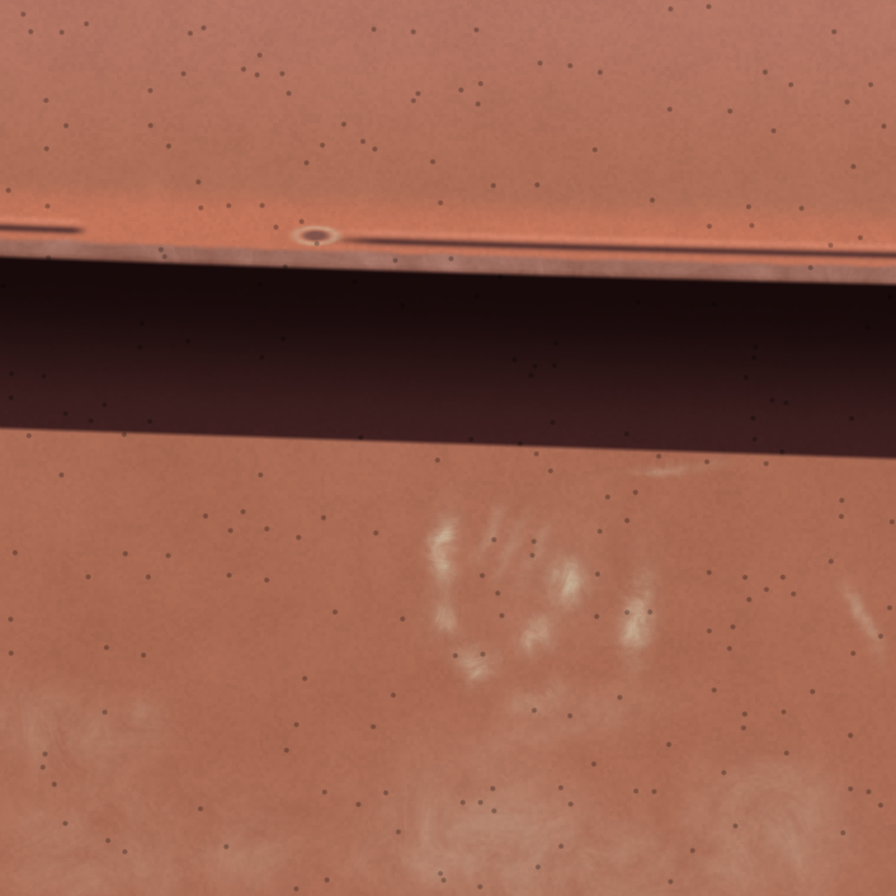
Reproduce this texture procedurally as a Shadertoy shader.

```glsl
#define PAINT vec3(0.665, 0.412, 0.322)
#define UPPER_PAINT vec3(0.702, 0.455, 0.385)
#define SUNLIT_RIM vec3(0.765, 0.455, 0.350)
#define LIP_EDGE vec3(0.600, 0.420, 0.375)
#define SHADE_DEEP vec3(0.095, 0.038, 0.040)
#define SHADE_SOFT vec3(0.245, 0.122, 0.122)
#define DUST vec3(0.720, 0.555, 0.470)
#define CHALK vec3(0.790, 0.705, 0.600)
#define GRAIN 0.035
#define EDGE_BLUR 0.0035

vec2 hash2(vec2 p) {
    vec3 q = fract(p.xyx * vec3(0.1031, 0.1030, 0.0973));
    q += dot(q, q.yzx + 33.33);
    return fract((q.xx + q.yz) * q.zy);
}

// Nearest cell: distance and random value
vec2 cellular(vec2 p) {
    vec2 base = floor(p), best = vec2(9.0, 0.0);
    for (int j = -1; j <= 1; j++)
    for (int i = -1; i <= 1; i++) {
        vec2 cell = base + vec2(i, j);
        float d = length(cell + 0.15 + 0.7 * hash2(cell) - p);
        if (d < best.x) best = vec2(d, hash2(cell + 71.0).x);
    }
    return best;
}

// Warped layered sines, roughly -1 to 1
float mottle(vec2 p) {
    float sum = 0.0, amp = 0.55;
    for (int i = 0; i < 5; i++) {
        p = mat2(0.8, 0.6, -0.6, 0.8) * p * 1.75 + 1.7;
        p += 0.7 * sin(p.yx * 0.8 + float(i));
        sum += amp * sin(p.x) * sin(p.y);
        amp *= 0.68;
    }
    return sum;
}

// Soft tilted ellipse
float smudge(vec2 p, vec2 centre, vec2 radii, float tilt) {
    float c = cos(tilt), s = sin(tilt);
    vec2 q = mat2(c, -s, s, c) * (p - centre) / radii;
    return exp(-dot(q, q));
}

float line(float d, float width) {
    return exp(-d * d / (width * width));
}

float above(float d, float blur) {
    return smoothstep(-blur, blur, d);
}

float dustAmount(vec2 p) {
    float m = smudge(p, vec2(0.07, 0.185), vec2(0.085, 0.042), -0.2);
    m += 0.8 * smudge(p, vec2(0.165, 0.195), vec2(0.022, 0.020), -0.6);
    m += 0.7 * smudge(p, vec2(0.12, 0.05), vec2(0.14, 0.075), 0.0);
    m += 0.6 * smudge(p, vec2(0.29, 0.05), vec2(0.045, 0.045), 0.4);
    m += smudge(p, vec2(0.53, 0.07), vec2(0.12, 0.080), 0.0);
    m += smudge(p, vec2(0.87, 0.10), vec2(0.075, 0.052), -0.3);
    m += 0.8 * smudge(p, vec2(0.74, 0.03), vec2(0.20, 0.055), 0.0);
    m += 0.35 * smudge(p, vec2(0.63, 0.36), vec2(0.12, 0.10), 0.0);
    m += 0.5 * smudge(p, vec2(0.66, 0.20), vec2(0.10, 0.025), 0.25);
    return m;
}

float chalkAmount(vec2 p) {
    float m = 1.15 * smudge(p, vec2(0.495, 0.388), vec2(0.015, 0.036), -0.1);
    m += 0.65 * smudge(p, vec2(0.495, 0.307), vec2(0.022, 0.020), 0.3);
    m += 0.85 * smudge(p, vec2(0.532, 0.257), vec2(0.022, 0.018), -0.4);
    m += 0.95 * smudge(p, vec2(0.632, 0.348), vec2(0.024, 0.026), 0.0);
    m += 0.85 * smudge(p, vec2(0.598, 0.288), vec2(0.014, 0.022), -0.5);
    m += 0.95 * smudge(p, vec2(0.712, 0.312), vec2(0.016, 0.045), -0.15);
    m += 0.60 * smudge(p, vec2(0.965, 0.307), vec2(0.009, 0.038), 0.5);
    m += 0.45 * smudge(p, vec2(0.600, 0.222), vec2(0.032, 0.016), 0.3);
    m += 0.45 * smudge(p, vec2(0.745, 0.477), vec2(0.050, 0.007), 0.12);
    // Leaning finger strokes
    for (int i = 0; i < 3; i++) {
        float k = float(i);
        m += 0.38 * smudge(p, vec2(0.545 + 0.026 * k, 0.400 - 0.010 * k), vec2(0.008, 0.035), -0.4);
    }
    return m;
}

void mainImage(out vec4 fragColor, in vec2 fragCoord) {
    vec2 uv = fragCoord / iResolution.xy;
    float cloud = mottle(uv * 5.0), rough = mottle(uv * 24.0 + 3.0);
    float lip = uv.y - (0.7135 - 0.040 * uv.x + 0.009 * uv.x * uv.x);
    float shadeEnd = uv.y - (0.522 - 0.034 * uv.x);

    // Lower wall with dust and chalk
    vec2 ragged = uv + 0.007 * vec2(rough, mottle(uv.yx * 26.0));
    vec3 wall = PAINT + 0.012 * cloud;
    float dust = dustAmount(ragged) * (0.65 + 0.45 * rough + 0.2 * cloud);
    wall = mix(wall, DUST, 0.72 * clamp(dust, 0.0, 1.0));
    float chalk = chalkAmount(ragged) * (0.75 + 0.55 * mottle(uv * 38.0));
    wall = mix(wall, CHALK, 0.85 * clamp(chalk, 0.0, 1.0));

    // Cast shadow
    float depth = clamp(-lip / 0.192, 0.0, 1.0);
    vec3 shade = mix(SHADE_DEEP, SHADE_SOFT, smoothstep(0.1, 1.0, depth));
    vec3 col = mix(wall, shade, above(shadeEnd, EDGE_BLUR));

    // Upper panel and sunlit rim
    vec3 panel = mix(PAINT + 0.018, UPPER_PAINT, smoothstep(0.78, 1.0, uv.y)) + 0.008 * cloud;
    panel = mix(panel, SUNLIT_RIM, smoothstep(0.095, 0.050, lip));
    float groove = line(lip - 0.0325, 0.0042);
    float grooveSpan = above(0.09 - uv.x, 0.012) + smoothstep(0.35, 0.43, uv.x);
    panel = mix(panel, SHADE_SOFT + 0.06, 0.85 * groove * grooveSpan);
    panel += 0.05 * line(lip - 0.042, 0.004) * grooveSpan;

    // Chipped ring in the groove
    float ring = length((uv - vec2(0.352, 0.737)) / vec2(0.025, 0.010));
    panel = mix(panel, SHADE_SOFT + 0.15, 0.7 * smoothstep(0.8, 0.3, ring));
    panel = mix(panel, CHALK, 0.7 * line(ring - 0.9, 0.25) * (0.75 + 0.3 * rough));

    // Worn lip edge
    vec3 worn = LIP_EDGE + 0.045 * rough - 0.08 * smoothstep(0.008, 0.0, lip);
    panel = mix(panel, worn, 0.9 * above(0.020 - lip + 0.002 * rough, 0.004));
    col = mix(col, panel, above(lip, EDGE_BLUR));

    // Pits and fine grain
    vec2 pit = cellular(uv * 46.0);
    float pitMask = smoothstep(0.19, 0.06, pit.x) * step(0.90, pit.y);
    col *= 1.0 - 0.28 * pitMask;
    col *= 1.0 + GRAIN * (cellular(uv * 190.0).y - 0.5 + 0.4 * rough);
    fragColor = vec4(clamp(col, 0.0, 1.0), 1.0);
}
```
